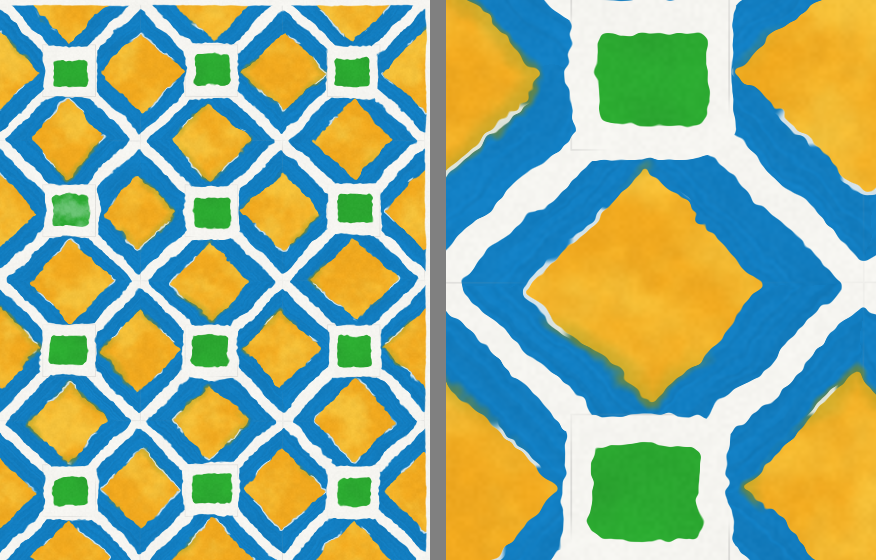
Left, the full canvas; right, a detail of the centre.
Give the GLSL for this pattern, as a Shadertoy shader.

```glsl
float hash(vec2 p) {
    vec3 q = fract(vec3(p.xyx) * 0.1031);
    q += dot(q, q.yzx + 33.33);
    return fract((q.x + q.y) * q.z);
}

vec2 jitter(vec2 id) {
    return vec2(hash(id + 17.3), hash(id + 61.7)) - 0.5;
}

float noise(vec2 p) {
    vec2 i = floor(p), f = fract(p);
    f = f * f * (3.0 - 2.0 * f);
    return mix(mix(hash(i), hash(i + vec2(1, 0)), f.x),
               mix(hash(i + vec2(0, 1)), hash(i + vec2(1, 1)), f.x), f.y);
}

float fbm(vec2 p) {
    float sum = 0.0, amp = 0.5;
    for (int i = 0; i < 4; i++) {
        sum += amp * noise(p);
        p = p * 2.03 + 7.1;
        amp *= 0.5;
    }
    return sum;
}

// Hand wobble of a painted edge, centred on zero
vec2 wobble(vec2 p) {
    return 0.032 * (vec2(noise(p * 4.0 + 40.0), noise(p * 4.0 + 90.0)) - 0.5)
         + 0.022 * (vec2(noise(p * 13.0 + 20.0), noise(p * 13.0 + 70.0)) - 0.5)
         + 0.010 * (vec2(noise(p * 45.0 + 10.0), noise(p * 45.0 + 30.0)) - 0.5);
}

float box(vec2 p, vec2 halfSize, float radius) {
    vec2 q = abs(p) - halfSize + radius;
    return length(max(q, 0.0)) + min(max(q.x, q.y), 0.0) - radius;
}

// Diamond with slightly rounded tips
float diamond(vec2 p, float reach, float radius) {
    vec2 q = vec2(p.x + p.y, p.x - p.y) * 0.7071;
    return box(q, vec2(reach * 0.7071), radius);
}

float fill(float d, float soft) {
    return smoothstep(soft, -soft, d);
}

void mainImage(out vec4 fragColor, in vec2 fragCoord) {
    vec2 p = fragCoord / iResolution.y;
    p.y = 1.0 - p.y;
    float soft = 3.0 / iResolution.y;

    // Lattice with a green block at every integer point
    vec2 g = (p - vec2(0.1235, 0.1263)) / vec2(0.254, 0.25);
    vec2 h = g + wobble(g);
    vec2 block = floor(g + 0.5);
    vec2 blockPos = h - block - 0.035 * jitter(block);

    // Diamonds fill the turned lattice between the blocks
    vec2 id = floor(vec2(g.x + g.y, g.x - g.y));
    vec2 centre = 0.5 * vec2(id.x + id.y + 1.0, id.x - id.y);
    vec2 local = h - centre;
    vec2 shift = jitter(id);

    float frame = box(blockPos, vec2(0.19), 0.012);
    float blueDist = max(diamond(local - 0.012 * shift, 0.45, 0.015), -frame);
    float yellowDist = diamond(local - 0.03 * shift + 0.6 * wobble(g + 31.0),
                               0.285 + 0.03 * shift.x, 0.012);
    float greenDist = box(blockPos - 0.02 * jitter(block + 5.0),
                          vec2(0.126, 0.108) + 0.015 * jitter(block + 9.0), 0.03);

    // Paper with faint pencil guides
    vec3 paper = vec3(0.975, 0.972, 0.955) - 0.025 * fbm(g * 9.0);
    vec2 guide = abs(fract(g + 0.006 * (noise(g * 2.0) - 0.5)) - 0.5);
    float pencil = fill(min(guide.x, guide.y) - 0.002, soft);
    pencil = max(pencil, fill(abs(box(g - block, vec2(0.185), 0.0)) - 0.002, soft));
    pencil *= smoothstep(0.35, 0.7, noise(g * 5.0 + 3.0));
    vec3 col = mix(paper, vec3(0.6), 0.3 * pencil);

    // Blue with strokes along the diamond sides
    vec2 side = abs(local);
    float across = side.x + side.y;
    float along = (local.x - local.y) * sign(local.x * local.y);
    float stroke = noise(vec2(across * 75.0, along * 5.0) + id * 11.0);
    vec3 blue = vec3(0.07, 0.485, 0.745) * (0.95 + 0.07 * stroke + 0.06 * fbm(g * 6.0));
    blue = mix(blue, vec3(0.45, 0.58, 0.66), 0.2 * pencil);
    float blueMask = fill(blueDist, soft);
    col = mix(col, blue, blueMask);

    // Bare paper slivers and olive smears where the two paints meet
    float sliver = fill(abs(yellowDist - 0.004) - 0.005, soft)
                 * smoothstep(0.58, 0.68, noise(g * 8.0 + 50.0));
    float smear = fill(yellowDist - 0.022 * noise(g * 20.0), 0.012)
                * smoothstep(0.62, 0.78, noise(g * 3.5 + 80.0));
    col = mix(col, vec3(0.45, 0.53, 0.18), 0.75 * smear * blueMask);

    // Yellow with uneven washes
    float wash = fbm(g * 5.0 + 13.0);
    vec3 yellow = mix(vec3(0.94, 0.66, 0.12), vec3(0.96, 0.76, 0.23),
                      smoothstep(0.3, 0.75, wash + 0.12 * shift.y));
    yellow *= 0.98 + 0.04 * noise(g * 28.0);
    float rim = smoothstep(-0.05, 0.0, yellowDist);
    yellow = mix(yellow, vec3(0.73, 0.65, 0.16), 0.6 * rim * smear);
    col = mix(col, yellow, fill(yellowDist, soft) * blueMask);
    col = mix(col, paper, 0.85 * sliver * blueMask);

    // Green blocks, one of them thinly painted
    float thin = block == vec2(0, 1) ? 1.0 : 0.0;
    vec3 green = vec3(0.17, 0.66, 0.19) * (0.94 + 0.13 * fbm(g * 9.0 + 22.0));
    green = mix(green, vec3(0.42, 0.77, 0.46), thin * smoothstep(0.2, 0.65, fbm(g * 12.0)));
    col = mix(col, green, fill(greenDist, soft));

    // Ragged paper margin at the top and right
    vec2 edge = p + 0.09 * wobble(g + 60.0);
    float margin = max(0.0105 - edge.y, edge.x - iResolution.x / iResolution.y + 0.008);
    col = mix(col, paper, fill(-margin, 0.3 * soft));

    // Paper tooth
    col += 0.02 * (noise(p * 380.0) - 0.5);
    fragColor = vec4(col, 1.0);
}
```
